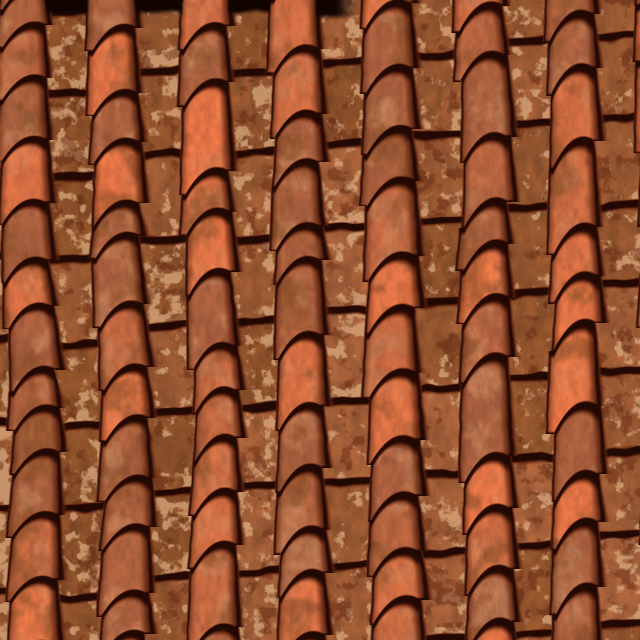
Write a WebGL 1 fragment shader that draws this texture.

```glsl
precision highp float;
uniform vec2 u_resolution;

// Layout, in canvas units
const float COLUMN_PITCH = 0.143;
const float FIRST_COLUMN = 0.036;
const float COLUMN_LEAN = 0.02;
const float PAN_PITCH = 0.131;
const float PAN_START = 0.125;
const float PAN_STAGGER = 0.014;

// Tile proportions, in column widths or tile lengths
const float COVER_HALF = 0.235;
const float COVER_FLARE = 0.04;
const float COVER_ROWS = 11.8;
const float ROWS_LOST_PER_COLUMN = 0.35;
const float COVER_JITTER = 0.65;
const float PAN_JITTER = 0.1;
const float ARCH = 0.21;
const float PAN_SEAM = 0.085;
const float EDGE_SOFT = 0.02;

const vec3 SHADOW = vec3(0.13, 0.03, 0.01);
const vec3 RUST = vec3(0.36, 0.13, 0.05);
const vec3 COVER_DULL = vec3(0.66, 0.37, 0.24);
const vec3 COVER_FRESH = vec3(0.89, 0.45, 0.27);
const vec3 PALE_DUST = vec3(0.77, 0.53, 0.37);
const vec3 PAN_BROWN = vec3(0.54, 0.31, 0.16);
const vec3 PAN_ROSE = vec3(0.70, 0.41, 0.26);
const vec3 LICHEN = vec3(0.85, 0.66, 0.49);

float hash(vec2 p) {
  vec3 q = fract(vec3(p.xyx) * 0.1031);
  q += dot(q, q.yzx + 33.33);
  return fract((q.x + q.y) * q.z);
}

float noise(vec2 p) {
  vec2 i = floor(p), f = fract(p);
  f = f * f * (3.0 - 2.0 * f);
  return mix(mix(hash(i), hash(i + vec2(1.0, 0.0)), f.x),
             mix(hash(i + vec2(0.0, 1.0)), hash(i + 1.0), f.x), f.y);
}

float fbm(vec2 p) {
  float sum = 0.0, gain = 0.5;
  for (int i = 0; i < 4; i++) {
    sum += gain * noise(p);
    p = p * 2.03 + 17.1;
    gain *= 0.5;
  }
  return sum / 0.9375;
}

// Uneven rows: x = row index, y = distance past its start, z = distance to its end
vec3 unevenRow(float v, float seed, float jitter) {
  float row = floor(v);
  if (v < row + jitter * hash(vec2(row, seed))) row -= 1.0;
  float start = row + jitter * hash(vec2(row, seed));
  float end = row + 1.0 + jitter * hash(vec2(row + 1.0, seed));
  return vec3(row, v - start, end - v);
}

// Deep shade passes through rust before full colour
vec3 shade(vec3 color, float light) {
  vec3 low = mix(SHADOW, RUST, smoothstep(0.0, 0.5, light));
  return mix(low, color, smoothstep(0.15, 1.0, light));
}

vec3 panTile(vec2 p, float q) {
  float column = floor(q);
  float across = fract(q) - 0.5;
  float v = (p.y - PAN_START + PAN_STAGGER * column) / PAN_PITCH;
  v += 0.15 * (hash(vec2(column, 71.0)) - 0.5) + 0.08 * across + 0.05 * (noise(p * 45.0) - 0.5);
  vec3 row = unevenRow(v, column + 40.0, PAN_JITTER);
  vec2 id = vec2(row.x + 11.0, column + 23.0);

  float rosy = clamp(0.7 * hash(id) + 0.5 * p.x - 0.35, 0.0, 1.0);
  vec3 color = mix(PAN_BROWN, PAN_ROSE, rosy);
  color *= 0.82 + 0.36 * fbm(p * vec2(70.0, 45.0) + id);

  // Lichen gathers towards the right and lower rims
  float rim = smoothstep(0.05, 0.24, across) + 0.6 * smoothstep(0.3, 0.05, row.z) * step(row.z, 0.3);
  float growth = fbm(p * 62.0 + 5.0 * id) + 0.09 * rim + 0.14 * hash(id + 7.0) - 0.1 * p.x;
  color = mix(color, LICHEN, 0.75 * smoothstep(0.6, 0.76, growth));
  color = mix(color, RUST, 0.45 * smoothstep(0.58, 0.72, fbm(p * 48.0 + 90.0)));

  float light = smoothstep(PAN_SEAM * 0.5, PAN_SEAM * 1.4, row.y) * smoothstep(0.0, 0.04, row.z);
  return shade(color, light);
}

void main() {
  vec2 uv = gl_FragCoord.xy / u_resolution;
  vec2 p = vec2(uv.x, 1.0 - uv.y);

  // Column coordinate: whole numbers fall on the cover ridges
  float q = (p.x - FIRST_COLUMN - COLUMN_LEAN * p.y * (1.0 - 0.8 * p.x)) / COLUMN_PITCH;
  q += 0.12 * (noise(vec2(p.x * 4.0, p.y * 3.0) + 3.0) - 0.5);
  float column = floor(q + 0.5);
  float offset = q - column;

  // Arched, overlapping cover tiles
  float bend = clamp(offset / COVER_HALF, -1.0, 1.0) - 0.5;
  float rows = COVER_ROWS - ROWS_LOST_PER_COLUMN * column;
  float v = p.y * rows + 5.0 * hash(vec2(column, 13.0)) - ARCH * bend * bend;
  vec3 row = unevenRow(v, column + 3.0, COVER_JITTER);
  vec2 id = vec2(row.x + 5.0, column + 50.0);
  float along = row.y / (row.y + row.z);
  offset += 0.07 * (hash(id + 31.0) - 0.5);
  float halfWidth = COVER_HALF + COVER_FLARE * along + 0.012 * (noise(p * 60.0) - 0.5);
  float side = offset / halfWidth;

  // Fired clay, dust and grime
  float fresh = smoothstep(0.3, 0.95, hash(id));
  vec3 clay = mix(COVER_DULL, COVER_FRESH, fresh);
  clay = mix(clay, PALE_DUST, 0.55 * smoothstep(0.48, 0.72, fbm(p * 28.0 + id)) * (1.0 - 0.6 * fresh));
  clay = mix(clay, PAN_BROWN, 0.6 * smoothstep(0.5, 0.75, fbm(p * 22.0 + 60.0)));
  clay *= 0.87 + 0.26 * fbm(p * vec2(120.0, 60.0));
  float overlap = mix(0.09, 0.19, smoothstep(-0.8, 0.9, side));
  float light = smoothstep(0.3 * overlap, 1.5 * overlap, row.y) * smoothstep(-0.01, 0.05, row.z);
  light *= 1.0 - 0.65 * smoothstep(0.5, 1.0, side) - 0.4 * smoothstep(0.6, 1.0, -side);
  vec3 cover = shade(clay, light);

  // Pans with cast shadow and the open gap along the top
  float gap = abs(offset) - halfWidth;
  float reach = offset > 0.0 ? mix(0.06, 0.13, along) : 0.045;
  vec3 pan = panTile(p, q);
  pan = shade(pan, smoothstep(0.1 * reach, reach, gap));
  float opening = 1.0 - smoothstep(0.022, 0.034, p.y + 0.012 * noise(p * 30.0));
  opening *= smoothstep(0.05, 0.07, p.x) * (1.0 - smoothstep(0.52, 0.57, p.x));
  pan = mix(pan, SHADOW * 0.5, opening);

  vec3 color = mix(cover, pan, smoothstep(-EDGE_SOFT, EDGE_SOFT, gap));
  gl_FragColor = vec4(color, 1.0);
}
```
